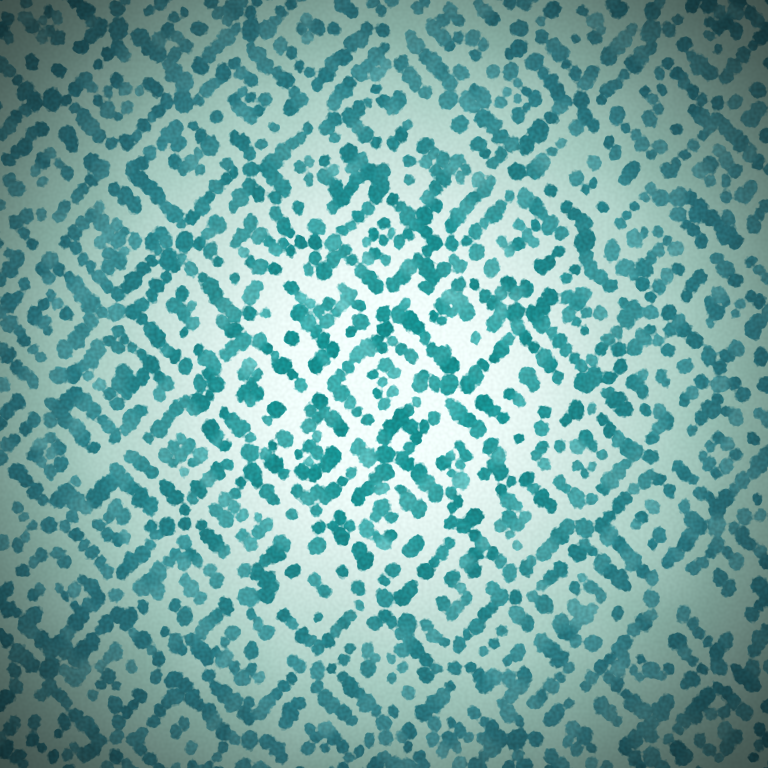
Give the GLSL for this pattern, as a Shadertoy shader.

```glsl
// Teal brush-dab diamonds in nested broken rings on pale paper, with a dark vignette.
#define CELL_SIZE vec2(0.174, 0.185)   // diamond width and height
#define STEPS 8.0                      // dab positions along a diamond side
#define DAB_RADIUS 0.60                // in dab steps
#define RADIUS_SPREAD 0.36
#define JITTER 0.34
#define WOBBLE 0.0035                  // hand-drawn drift, in canvas units
#define GRAIN 0.10
#define PAPER_CENTER vec3(0.95, 1.00, 0.99)
#define PAPER_EDGE vec3(0.59, 0.76, 0.71)
#define INK_CENTER vec3(0.05, 0.61, 0.61)
#define INK_EDGE vec3(0.17, 0.50, 0.55)
#define VIGNETTE 0.58

vec3 hash3(vec2 p) {
    vec3 q = fract(p.xyx * vec3(0.1031, 0.1030, 0.0973));
    q += dot(q, q.yxz + 33.33);
    return fract((q.xxy + q.yzz) * q.zyx);
}

float cornerSlope(vec2 corner, vec2 offset) {
    float angle = 6.28318 * hash3(corner + 71.0).x;
    return dot(vec2(cos(angle), sin(angle)), offset);
}

// Gradient noise, roughly -0.7 to 0.7
float gradientNoise(vec2 p) {
    vec2 i = floor(p), f = fract(p);
    vec2 u = f * f * f * (f * (f * 6.0 - 15.0) + 10.0);
    vec2 e = vec2(1.0, 0.0);
    return mix(mix(cornerSlope(i, f), cornerSlope(i + e, f - e), u.x),
               mix(cornerSlope(i + e.yx, f - e.yx), cornerSlope(i + e.xx, f - e.xx), u.x), u.y);
}

float smoothMin(float a, float b, float k) {
    float h = max(k - abs(a - b), 0.0) / k;
    return min(a, b) - 0.25 * h * h * k;
}

// Chance that a dab is painted at a position, -3..4 from the diamond center
float dabChance(vec2 local) {
    vec2 a = abs(local);
    float ring = max(a.x, a.y);
    if (ring > 3.5) return min(a.x, a.y) > 3.5 ? 0.80 : 0.05;  // crossing, lane
    if (ring > 2.5) return 0.80;                               // outer ring
    if (ring > 1.5) return 0.09;                               // gap
    return ring > 0.5 ? 0.70 : 0.45;                           // inner ring, heart
}

// Returns signed distance to the dabs and their blended tone
vec2 paintDabs(vec2 grid) {
    vec2 base = round(grid);
    float dist = 2.0, toneSum = 0.0, weightSum = 0.0001;
    for (int y = -1; y <= 1; y++)
    for (int x = -1; x <= 1; x++) {
        vec2 id = base + vec2(x, y);
        vec2 local = mod(id + 3.0, STEPS) - 3.0;
        vec3 pick = hash3(id + 200.0);
        if (pick.x > dabChance(local)) continue;

        vec3 vary = hash3(id + 517.0);
        float ring = max(abs(local.x), abs(local.y));
        float radius = DAB_RADIUS + RADIUS_SPREAD * (pick.y - 0.5);
        radius += ring > 3.5 ? 0.12 : ring < 1.5 ? -0.05 : 0.0;

        // Slightly oval dab at a random angle
        vec2 d = grid - id - JITTER * (vary.xy - 0.5);
        float angle = 6.28318 * vary.z;
        d = mat2(cos(angle), -sin(angle), sin(angle), cos(angle)) * d;
        float dab = length(d * vec2(0.92, 1.08)) - radius;

        float tone = pick.z - (ring < 2.5 ? 0.25 : 0.0);
        float weight = smoothstep(0.35, -0.35, dab);
        toneSum += tone * weight;
        weightSum += weight;
        dist = smoothMin(dist, dab, 0.18);
    }
    return vec2(dist, toneSum / weightSum);
}

void mainImage(out vec4 fragColor, in vec2 fragCoord) {
    float canvas = min(iResolution.x, iResolution.y);
    vec2 p = (fragCoord - 0.5 * iResolution.xy) / canvas;
    float radius = length(p);

    // Drift the lattice, then turn it into diamonds
    vec2 drift = vec2(gradientNoise(p * 17.0 + 40.0), gradientNoise(p * 17.0 + 90.0));
    vec2 q = (p + WOBBLE * drift) / CELL_SIZE;
    vec2 grid = STEPS * vec2(q.x + q.y, q.x - q.y);
    float pixel = STEPS * length(1.0 / CELL_SIZE) / canvas;

    // Ragged brush edges
    vec2 dabs = paintDabs(grid);
    float ragged = 0.16 * gradientNoise(p * 130.0 + 60.0) + 0.10 * gradientNoise(p * 260.0 + 150.0);
    float soft = max(0.10, 0.75 * pixel);
    float cover = smoothstep(soft, -soft, dabs.x + ragged);

    // Paper and ink, both fading outward
    float fade = smoothstep(0.08, 0.52, radius);
    float mottle = gradientNoise(p * 12.0 + 30.0);
    float grain = gradientNoise(p * 210.0 + 300.0);
    vec3 paper = mix(PAPER_CENTER, PAPER_EDGE, clamp(fade + 0.12 * mottle * fade, 0.0, 1.0));
    vec3 ink = mix(INK_CENTER, INK_EDGE, fade);
    ink = mix(ink, paper, clamp(0.26 - 0.34 * dabs.y + 0.18 * mottle, 0.0, 0.45));
    ink *= 1.0 - 0.14 * dabs.y + GRAIN * 1.6 * grain;
    paper *= 1.0 + GRAIN * 0.4 * grain;

    vec3 color = mix(paper, ink, 0.95 * cover);
    color *= 1.0 - VIGNETTE * smoothstep(0.36, 0.74, radius);
    fragColor = vec4(clamp(color, 0.0, 1.0), 1.0);
}
```
